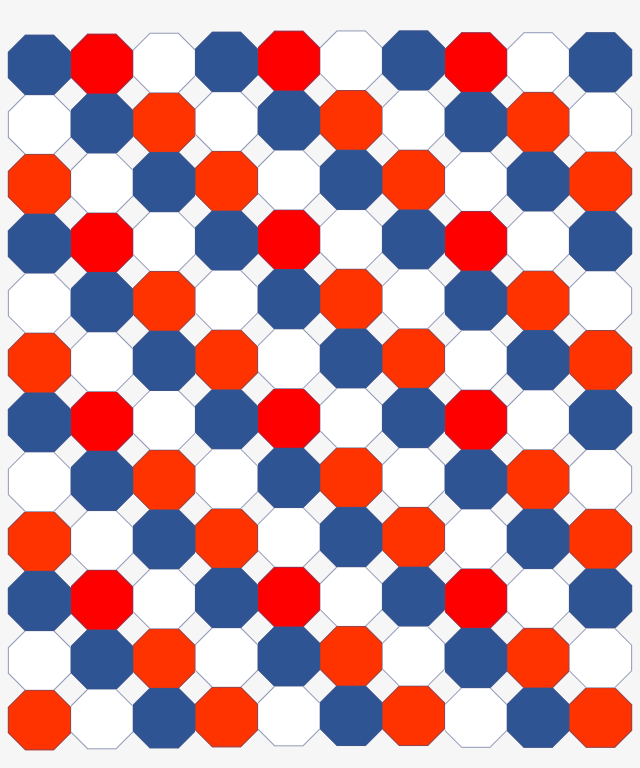
Reproduce this pattern procedurally as a Shadertoy shader.

```glsl
// Octagon tiling, 10 columns by 12 rows, in a diagonal cycle of blue, red and white.
// Each cell holds one octagon distance function; the cut corners leave pale diamonds.
// Lengths are in column widths, with y running down from the top edge.

float octagon(vec2 p, vec2 halfSize, float cut) {
    vec2 q = abs(p) - halfSize;
    return max(max(q.x, q.y), (q.x + q.y + cut) * 0.7071);
}

// The hue follows the diagonal; every third row has a purer red.
vec3 tileColour(vec2 id) {
    float phase = mod(id.x - id.y + 0.5, 3.0);
    vec3 red = mod(id.y + 0.5, 3.0) < 1.0 ? vec3(1.0, 0.0, 0.0) : vec3(1.0, 0.2, 0.0);
    if (phase < 1.0) return vec3(0.18, 0.33, 0.58);
    return phase < 2.0 ? red : vec3(1.0);
}

void mainImage(out vec4 fragColor, in vec2 fragCoord) {
    float pixel = 10.268 / iResolution.x;
    vec2 pos = vec2(fragCoord.x, iResolution.y - fragCoord.y) * pixel - vec2(0.134, 0.565);

    // Columns rise towards the middle, then step back down
    vec2 pitch = vec2(1.0, 0.9554);
    float column = clamp(floor(pos.x), 0.0, 9.0);
    pos.y += 0.016 * (min(column, 4.3) - 1.8 * step(6.5, column));

    // Clamping the cell lets the outer outlines finish in the margin
    vec2 id = vec2(column, clamp(floor(pos.y / pitch.y), 0.0, 11.0));
    float d = octagon(pos - (id + 0.5) * pitch, 0.5 * pitch, 0.273);

    // Fill, then a thin translucent outline
    float fill = clamp(1.0 - d / pixel, 0.0, 1.0);
    float line = clamp((0.008 - abs(d)) / pixel + 0.5, 0.0, 1.0);
    vec3 colour = mix(vec3(0.965), tileColour(id), fill);
    colour = mix(colour, vec3(0.27, 0.32, 0.52), 0.6 * line);
    fragColor = vec4(colour, 1.0);
}
```
